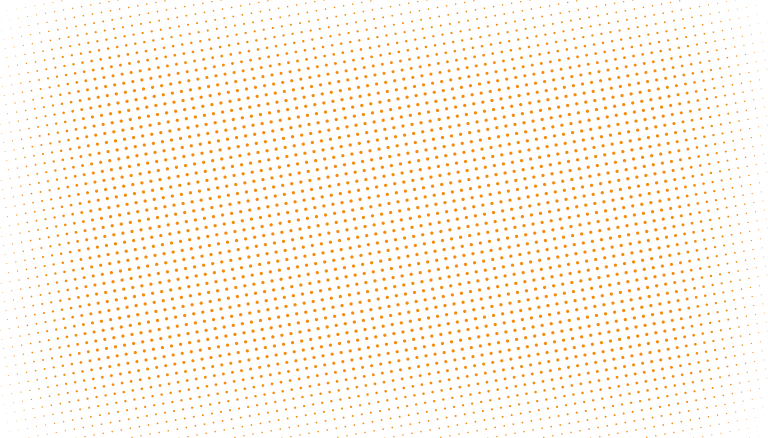
Reproduce this pattern procedurally as a WebGL 2 fragment shader.

```glsl
#version 300 es
precision highp float;
// Tilted halftone grid of orange dots on white, shrinking toward the canvas edges.

#define PITCH 0.01199            // dot spacing, in canvas widths
#define TILT 0.1799              // grid rotation, radians
#define ANCHOR vec2(0.1536, 0.4362) // centre of one dot, in canvas widths
#define DOT_RADIUS 0.178         // full dot radius, in grid cells
#define FADE_WIDTH vec2(0.16, 0.24) // edge fade, as a share of each side
#define EDGE_SIZE vec2(0.22, 0.42)  // dot scale left at the side and top edges
#define PAPER vec3(1.0)
#define ORANGE vec3(0.96, 0.55, 0.06)
#define SAMPLES 4                // antialiasing samples per axis

uniform vec2 u_resolution;
out vec4 outColor;

// Dot scale at a point given in 0..1 canvas coordinates.
float edgeScale(vec2 uv) {
    vec2 edgeDistance = min(uv, 1.0 - uv);
    vec2 ramp = clamp(edgeDistance / FADE_WIDTH, 0.0, 1.0);
    ramp = sin(ramp * 1.5707963);
    vec2 size = mix(EDGE_SIZE, vec2(1.0), ramp);
    return size.x * size.y;
}

// Ink coverage at a point in canvas widths; softness is in grid cells.
float dotInk(vec2 p, mat2 rotation, float softness) {
    // Nearest dot centre in the rotated grid
    vec2 grid = (p - ANCHOR) * rotation / PITCH;
    vec2 cell = floor(grid + 0.5);
    vec2 center = ANCHOR + rotation * cell * PITCH;

    // One radius for the whole dot keeps it round
    vec2 uv = center * vec2(1.0, u_resolution.x / u_resolution.y);
    float radius = DOT_RADIUS * edgeScale(uv);
    return clamp(0.5 + (radius - length(grid - cell)) / softness, 0.0, 1.0);
}

void main() {
    float c = cos(TILT), s = sin(TILT);
    mat2 rotation = mat2(c, s, -s, c);
    float softness = 1.0 / (u_resolution.x * PITCH * float(SAMPLES));

    // Average subsamples so that tiny dots fade evenly
    float ink = 0.0;
    for (int y = 0; y < SAMPLES; y++) {
        for (int x = 0; x < SAMPLES; x++) {
            vec2 offset = (vec2(x, y) + 0.5) / float(SAMPLES) - 0.5;
            vec2 p = (gl_FragCoord.xy + offset) / u_resolution.x;
            ink += dotInk(p, rotation, softness);
        }
    }
    ink /= float(SAMPLES * SAMPLES);
    outColor = vec4(mix(PAPER, ORANGE, ink), 1.0);
}
```
